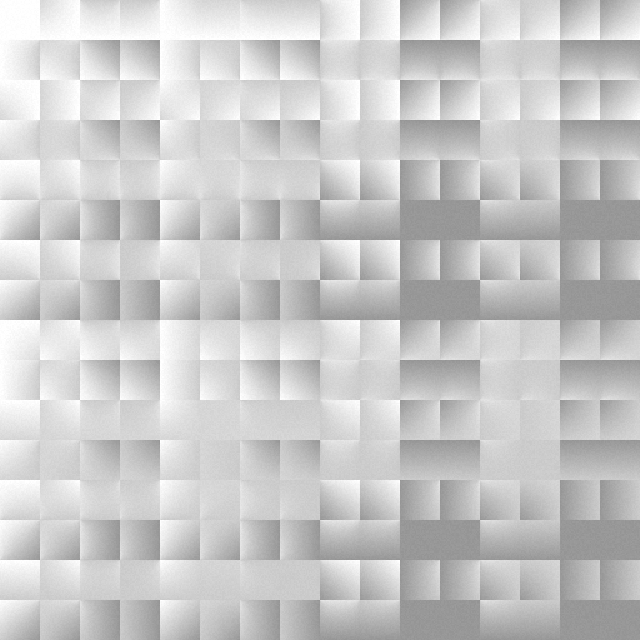
A WebGL 1 fragment shader for this pattern:

```glsl
precision highp float;

// An atlas of 16 x 16 floor tiles, one for each of the 256 ways that eight
// neighbouring blocks can be solid or empty. Every solid side or corner adds
// shade that fades across the tile, and open wall ends let some light back in.

uniform vec2 u_resolution;

const float TILES = 16.0;
const float GRAIN_CELLS = 512.0;
const float GRAIN_STRENGTH = 0.028;
const float SIDE_SHADE = 0.203;
const float CORNER_WEIGHT = 0.8;
const float PI = 3.14159;

float hash(vec2 p) {
  vec3 q = fract(vec3(p.xyx) * 0.1031);
  q += dot(q, q.yzx + 33.33);
  return fract((q.x + q.y) * q.z);
}

float bitOf(float number, float place) {
  return mod(floor(number / exp2(place) + 0.001), 2.0);
}

// Neighbours are numbered in reading order, skipping the centre.
// The tile column holds the low four bits and the tile row the high four.
float isSolid(vec2 tile, vec2 offset) {
  float place = (offset.y + 1.0) * 3.0 + offset.x + 1.0;
  place -= step(4.5, place);
  return place < 3.5 ? bitOf(tile.x, place) : bitOf(tile.y, place - 4.0);
}

// Light that slips round the end of a wall, strongest right at its end.
float leakPastEnd(float wallDistance, float endDistance) {
  float angle = atan(wallDistance, endDistance + 0.0001);
  return (1.0 - wallDistance) * (1.0 - endDistance) * angle / PI;
}

// Sums the four sides and the corner that follows each one.
float occlusion(vec2 tile, vec2 local) {
  vec2 centred = local - 0.5;
  vec2 side = vec2(1.0, 0.0);
  float total = 0.0;
  for (int i = 0; i < 4; i++) {
    vec2 nextSide = vec2(-side.y, side.x);
    float wall = isSolid(tile, side);
    float nextWall = isSolid(tile, nextSide);
    float corner = isSolid(tile, side + nextSide);
    float a = clamp(0.5 - dot(centred, side), 0.0, 1.0);
    float b = clamp(0.5 - dot(centred, nextSide), 0.0, 1.0);

    total += wall * (1.0 - a);
    total += CORNER_WEIGHT * corner * (1.0 - wall) * (1.0 - nextWall)
           * (1.0 - a) * (1.0 - b);
    total -= (1.0 - corner) * wall * (1.0 - nextWall) * leakPastEnd(a, b);
    total -= (1.0 - corner) * nextWall * (1.0 - wall) * leakPastEnd(b, a);
    side = nextSide;
  }
  return total;
}

// Position is in canvas units with y pointing down.
float atlasShade(vec2 position) {
  vec2 grid = position * TILES;
  vec2 tile = clamp(floor(grid), 0.0, TILES - 1.0);
  return 1.0 - SIDE_SHADE * occlusion(tile, grid - tile);
}

void main() {
  vec2 uv = gl_FragCoord.xy / u_resolution;

  // Four samples per pixel smooth the tile borders.
  float shade = 0.0;
  for (int i = 0; i < 4; i++) {
    float index = float(i);
    vec2 corner = vec2(mod(index, 2.0), floor(index / 2.0)) - 0.5;
    vec2 position = uv + corner * 0.5 / u_resolution;
    position.y = 1.0 - position.y;
    shade += 0.25 * atlasShade(position);
  }

  // Fine grain over the whole surface
  shade += GRAIN_STRENGTH * (hash(floor(uv * GRAIN_CELLS)) - 0.5);
  gl_FragColor = vec4(vec3(clamp(shade, 0.0, 1.0)), 1.0);
}
```
